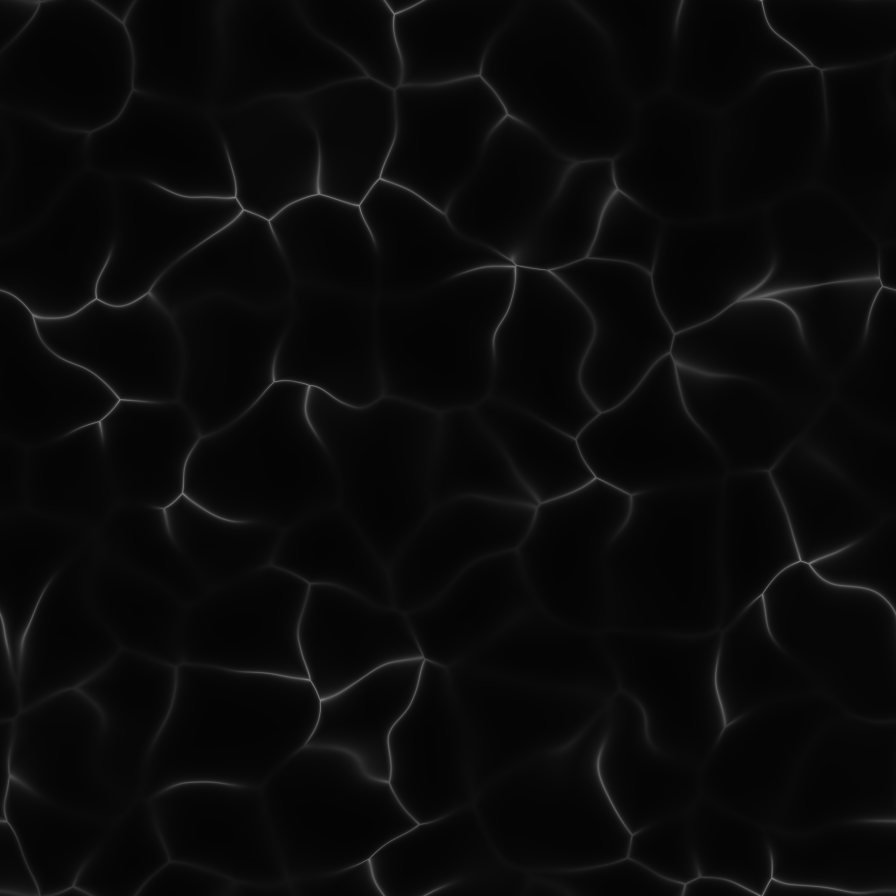
Write a Shadertoy shader that draws this texture.

```glsl
// Dim web of thin glowing light filaments between dark rounded cells, like caustics in deep water.

const float CELLS = 9.0; // cells across the canvas, also the tiling period

// Sineless hash: two values in 0..1 per lattice point, repeating every CELLS
vec2 hash2(vec2 cell, float seed) {
    cell = mod(cell, CELLS) + seed;
    vec3 h = fract(cell.xyx * vec3(0.1031, 0.1030, 0.0973));
    h += dot(h, h.yzx + 33.33);
    return fract((h.xx + h.yz) * h.zy);
}

// Smooth value noise with two independent channels
vec2 noise2(vec2 p, float seed) {
    vec2 cell = floor(p), f = fract(p);
    vec2 u = f * f * f * (f * (f * 6.0 - 15.0) + 10.0);
    vec2 low = mix(hash2(cell, seed), hash2(cell + vec2(1, 0), seed), u.x);
    vec2 high = mix(hash2(cell + vec2(0, 1), seed), hash2(cell + vec2(1, 1), seed), u.x);
    return mix(low, high, u.y);
}

// Distances to the three nearest scattered cell centres, in rising order
vec3 nearestCentres(vec2 p) {
    vec2 home = floor(p);
    vec3 nearest = vec3(9.0);
    for (int y = -1; y <= 1; y++) {
        for (int x = -1; x <= 1; x++) {
            vec2 cell = home + vec2(x, y);
            float d = length(cell + 0.05 + 0.9 * hash2(cell, 17.0) - p);
            if (d < nearest.x) nearest = vec3(d, nearest.xy);
            else if (d < nearest.y) nearest = vec3(nearest.x, d, nearest.y);
            else nearest.z = min(nearest.z, d);
        }
    }
    return nearest;
}

float filamentLight(vec2 p) {
    // Bend the straight cell borders into curves
    vec2 bent = p + 0.55 * (noise2(p, 41.0) - 0.5) + 0.18 * (noise2(p * 2.0, 73.0) - 0.5);
    vec3 centres = nearestCentres(bent);
    float border = 0.5 * (centres.y - centres.x);
    float junction = centres.z - centres.x;

    // Focus drifts along the web: sharp and bright, or wide and faint
    float defocus = smoothstep(0.08, 0.82, noise2(p, 109.0).x);
    float blur = 0.007 + 0.1 * defocus * defocus;
    blur *= mix(0.7, 1.0, smoothstep(0.0, 0.22, junction));

    // Rounded peak with a long halo
    float spread = 0.5 * blur + length(vec2(border, 0.5 * blur));
    return 0.0105 + 0.0026 / spread;
}

void mainImage(out vec4 fragColor, in vec2 fragCoord) {
    // Average four samples per pixel to smooth the finest lines
    float light = 0.0;
    for (int i = 0; i < 4; i++) {
        vec2 offset = vec2(i % 2, i / 2) * 0.5 - 0.25;
        light += 0.25 * filamentLight((fragCoord + offset) / iResolution.y * CELLS);
    }
    fragColor = vec4(vec3(light), 1.0);
}
```
